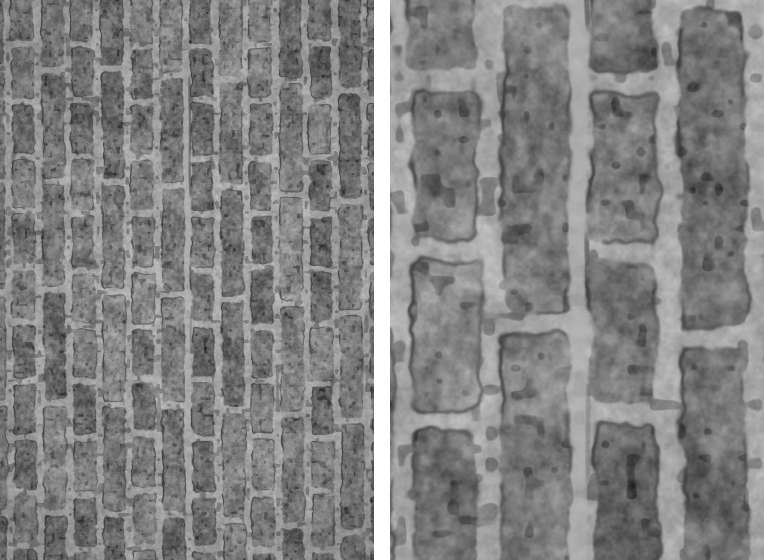
Left: the whole. Right: its middle third, enlarged.
Write a Shadertoy shader that draws this texture.

```glsl
#define COLUMNS 12.58
#define COURSES 10.0
#define COURSE_LENGTH 1.887
#define LONG_RATIO 1.975
#define HALF_WIDTH 0.365
#define HALF_JOINT 0.115
#define GAP_JITTER 0.09
#define ROUGHNESS 0.17
#define BRICK_TONE 0.455
#define MORTAR_TONE 0.635
#define CRACK_TONE 0.20
#define RIDGE_COLUMN 6.0

float hash(vec2 p) {
    vec3 q = fract(vec3(p.xyx) * 0.1031);
    q += dot(q, q.yzx + 33.33);
    return fract((q.x + q.y) * q.z);
}

float noise(vec2 p) {
    vec2 i = floor(p), f = fract(p);
    f = f * f * (3.0 - 2.0 * f);
    return mix(mix(hash(i), hash(i + vec2(1, 0)), f.x),
               mix(hash(i + vec2(0, 1)), hash(i + vec2(1, 1)), f.x), f.y);
}

float fbm(vec2 p) {
    float sum = 0.0, amp = 0.533;
    for (int i = 0; i < 4; i++) {
        sum += amp * noise(p);
        p = mat2(1.6, 1.2, -1.2, 1.6) * p + 17.3;
        amp *= 0.5;
    }
    return sum;
}

float roundBox(vec2 p, vec2 halfSize, float radius) {
    vec2 q = abs(p) - halfSize + radius;
    return length(max(q, 0.0)) + min(max(q.x, q.y), 0.0) - radius;
}

// Position of a cross joint along its column, in brick lengths
float jointAt(float column, float index, float jitter) {
    return index + jitter * (hash(vec2(column + 40.0, index + 71.0)) - 0.5);
}

void mainImage(out vec4 fragColor, in vec2 fragCoord) {
    vec2 uv = fragCoord / iResolution.xy;
    float down = 1.0 - uv.y;
    float pixel = COLUMNS / iResolution.x;

    // Wall space: one unit is one column; columns lean slightly
    vec2 wall = vec2(uv.x * COLUMNS - 0.31 - 0.12 * (down - 0.5),
                     down * COURSES * COURSE_LENGTH);
    vec2 grainPos = wall + 50.0;
    vec2 warp = vec2(fbm(grainPos * 2.6), fbm(grainPos * 2.6 + 91.0)) - 0.5;
    vec2 rough = wall + ROUGHNESS * warp;

    // Alternate columns of short and long bricks
    float column = floor(wall.x);
    float isLong = mod(column, 2.0);
    float ratio = mix(1.0, LONG_RATIO, isLong);
    float start = mix(0.80, 1.24 + 0.003 * column * column, isLong);
    float jitter = GAP_JITTER / ratio;
    float along = (rough.y / COURSE_LENGTH - start) / ratio;
    float row = floor(along);
    if (along < jointAt(column, row, jitter)) row -= 1.0;
    else if (along > jointAt(column, row + 1.0, jitter)) row += 1.0;
    float first = jointAt(column, row, jitter);
    float last = jointAt(column, row + 1.0, jitter);

    // Brick outline with its own width, offset and lean
    vec2 id = vec2(column + 20.0, row + 20.0);
    float seed = hash(id), seed2 = hash(id + 37.0);
    float unit = ratio * COURSE_LENGTH;
    vec2 local = vec2(rough.x - column - 0.5, (along - 0.5 * (first + last)) * unit);
    local.x += 0.05 * (seed2 - 0.5) + 0.025 * (seed - 0.5) * local.y;
    vec2 halfSize = vec2(HALF_WIDTH + 0.03 * (seed - 0.5),
                         0.5 * (last - first) * unit - HALF_JOINT);
    float dist = roundBox(local, halfSize, 0.10) + 0.035 * (noise(grainPos * 9.0) - 0.5);

    // Surface detail shared by both materials
    float blotch = fbm(grainPos * 1.7 + 13.0) - 0.5;
    float grain = fbm(grainPos * 8.0) - 0.5;
    float speck = noise(grainPos * 24.0) - 0.5;

    // Mortar
    float mortar = MORTAR_TONE + 0.16 * blotch + 0.18 * grain + 0.04 * speck;
    mortar -= 0.16 * smoothstep(0.68, 0.82, noise(grainPos * 6.0 + 5.0));

    // Smooth raised ridge down the middle, with a crack beside it
    float seam = wall.x - RIDGE_COLUMN + 0.05 * (noise(vec2(3.0, wall.y * 0.7)) - 0.5);
    float ridgeSpan = smoothstep(0.08, 0.12, down) * (1.0 - smoothstep(0.88, 0.94, down));
    float ridge = ridgeSpan * (1.0 - smoothstep(0.10, 0.14, abs(seam + 0.02)));
    mortar = mix(mortar, 0.66 + 0.06 * grain, 0.75 * ridge);
    float crackSide = mix(0.11, -0.13, smoothstep(0.63, 0.65, down));
    float crack = 1.0 - smoothstep(0.012, 0.03 + pixel, abs(seam - crackSide));
    crack *= ridgeSpan * smoothstep(0.35, 0.6, noise(vec2(8.0, wall.y * 1.3)));
    mortar = mix(mortar, 0.32, 0.7 * crack);

    // Brick face: own tone, mottling, slanted tool marks, pits, lime smears
    float brick = BRICK_TONE + 0.13 * (seed - 0.5);
    float marks = noise(vec2(local.x * 13.0 + local.y * 2.0, local.y * 3.0) + id * 7.0) - 0.5;
    brick += 0.26 * blotch + 0.26 * grain + 0.06 * marks + 0.05 * speck;
    brick -= 0.13 * smoothstep(0.74, 0.88, noise(grainPos * 7.0 + 31.0));
    float smear = smoothstep(0.56, 0.72, fbm(grainPos * 2.1 + id * 3.0));
    brick = mix(brick, 0.57 + 0.2 * grain, smear * mix(0.2, 0.7, seed2));

    // Join the two, then a broken dark line round each brick, heavier at left
    float tone = mix(brick, mortar, smoothstep(-0.02 - pixel * 0.5, 0.02 + pixel * 0.5, dist));
    float line = exp(-pow(dist / 0.028, 2.0));
    float broken = smoothstep(0.36, 0.68, noise(grainPos * 2.8 + 63.0));
    float leftSide = smoothstep(-0.2, -0.34, local.x);
    tone = mix(tone, CRACK_TONE, line * broken * mix(0.50, 0.75, leftSide));

    // Light falls off toward the borders
    vec2 fromCentre = uv - 0.5;
    tone *= 1.04 - 0.34 * dot(fromCentre, fromCentre);
    fragColor = vec4(vec3(clamp(tone, 0.0, 1.0)), 1.0);
}
```
